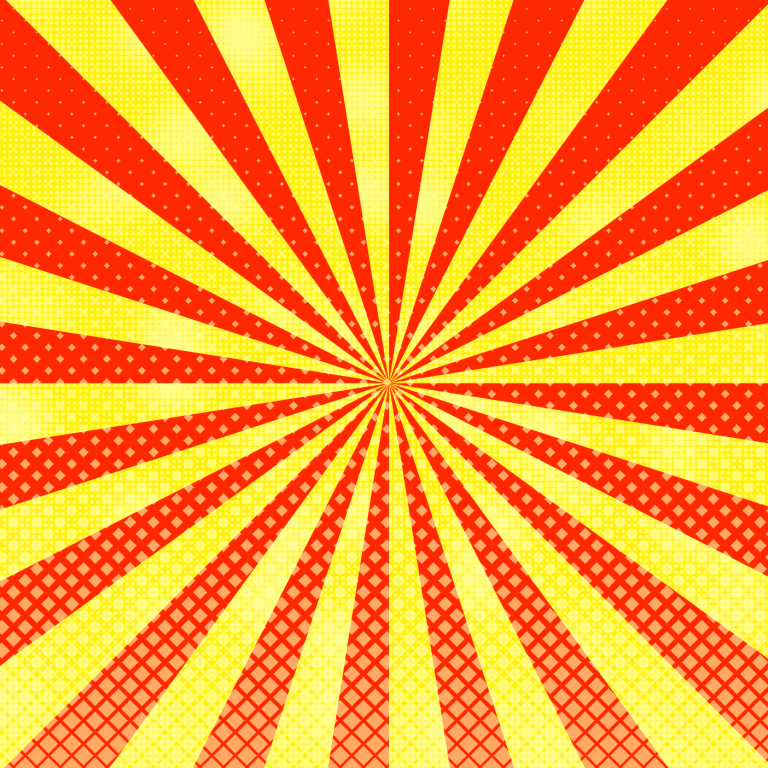
Reproduce this background procedurally as a Shadertoy shader.

```glsl
#define CENTER vec2(0.5065, 0.5010)
#define RAY_PAIRS 20.0
#define DIAMOND_ANCHOR vec2(0.5037, 0.5022)
#define DIAMOND_PERIOD 0.03038
#define DIAMOND_OPACITY 0.6
#define DOT_PERIOD 0.0076
#define GLOW_CELLS 7.5
#define GLOW_RADIUS 0.36
#define RED vec3(1.0, 0.16, 0.005)
#define YELLOW vec3(1.0, 0.94, 0.03)
#define PALE vec3(1.0, 1.0, 0.65)

float hash(vec2 p) {
    return fract(sin(dot(p, vec2(127.1, 311.7))) * 43758.5453);
}

// Coverage of a shape from its signed distance (negative inside)
float fill(float dist, float pixel) {
    return 1.0 - smoothstep(-0.75 * pixel, 0.75 * pixel, dist);
}

// Alternating wedges, clockwise from straight up
float redRays(vec2 p, float pixel) {
    vec2 d = p - CENTER + vec2(1e-5);
    float wave = sin(atan(d.x, d.y) * RAY_PAIRS);
    return fill(-wave * length(d) / RAY_PAIRS, pixel);
}

// Diagonal lattice of diamonds growing toward the bottom
float diamonds(vec2 p, float pixel) {
    vec2 d = (p - DIAMOND_ANCHOR) / DIAMOND_PERIOD;
    vec2 u = vec2(d.x + d.y, d.x - d.y);
    vec2 id = floor(u + 0.5);
    vec2 local = abs(u - id);
    float rowY = DIAMOND_ANCHOR.y + 0.5 * (id.x - id.y) * DIAMOND_PERIOD;
    float depth = clamp(1.0 - rowY, 0.0, 1.0);
    float size = mix(0.045, 0.43, pow(depth, 1.5));
    float dist = (max(local.x, local.y) - size) * DIAMOND_PERIOD * 0.7071;
    return fill(dist, pixel);
}

// Soft scattered light, one jittered spot per cell
float glow(vec2 p) {
    vec2 g = p * GLOW_CELLS;
    vec2 cell = floor(g);
    float sum = 0.0;
    for (int y = -1; y <= 1; y++) {
        for (int x = -1; x <= 1; x++) {
            vec2 id = cell + vec2(x, y);
            vec2 jitter = vec2(hash(id), hash(id + 19.7));
            vec2 d = (g - id - mix(vec2(0.15), vec2(0.85), jitter)) / GLOW_RADIUS;
            sum += (0.3 + 0.7 * hash(id + 53.1)) * exp(-dot(d, d));
        }
    }
    return min(sum, 1.0);
}

// Fine round dots that swell where the glow is strong
float fineDots(vec2 p, float light, float pixel) {
    vec2 local = fract((p - DIAMOND_ANCHOR) / DOT_PERIOD) - 0.5;
    float radius = mix(0.29, 0.60, light);
    return fill((length(local) - radius) * DOT_PERIOD, pixel);
}

void mainImage(out vec4 fragColor, in vec2 fragCoord) {
    float pixel = 1.0 / min(iResolution.x, iResolution.y);
    vec2 p = (fragCoord - 0.5 * iResolution.xy) * pixel + 0.5;

    // Yellow ground with halftone light
    float light = glow(p);
    vec3 ground = mix(YELLOW, PALE, 0.65 * fineDots(p, light, pixel));
    ground = mix(ground, PALE, 0.55 * light * light);

    // Rays, then the translucent diamonds over everything
    vec3 color = mix(ground, RED, redRays(p, pixel));
    color = mix(color, PALE, DIAMOND_OPACITY * diamonds(p, pixel));

    fragColor = vec4(color, 1.0);
}
```
